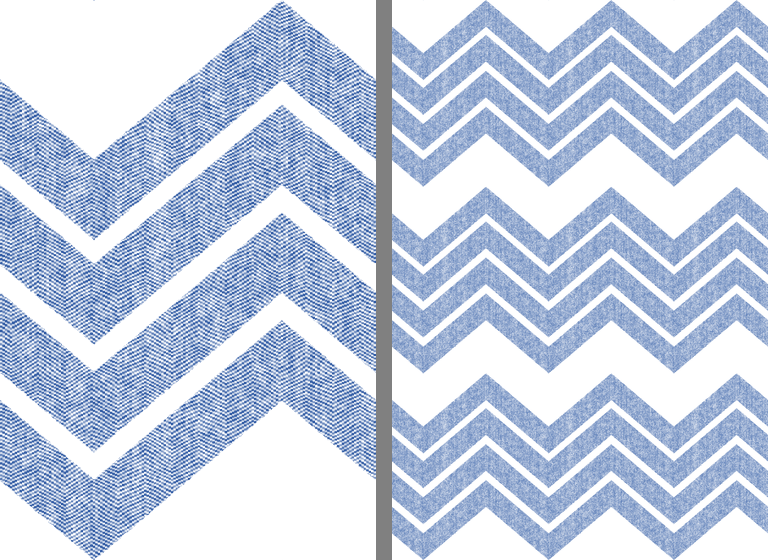
Left, the tile; right, the same tile 3 across and 3 down.
A Shadertoy shader for this pattern:

```glsl
// Four blue herringbone-cloth chevron bands on white, tiling both ways
#define BANDS 4
#define RISE 0.285         // chevron height
#define THICKNESS 0.143    // band height, measured vertically
#define PITCH 0.1927       // band spacing
#define FIRST_GAP_CUT 0.006
#define THREADS 154.0      // warp threads across
#define ROWS 140.0         // twill ridges down
#define RIB 22.0           // threads per herringbone period, divides THREADS
#define SPINE 81.0         // thread at one herringbone peak
#define WEAR 0.22
#define INK vec3(0.18, 0.35, 0.64)
#define PAPER vec3(1.0)

float hash(vec2 p) {
    vec3 q = fract(p.xyx * 0.1031);
    q += dot(q, q.yzx + 33.33);
    return fract((q.x + q.y) * q.z);
}

// Dot product of a wrapped lattice gradient with the offset from its corner
float corner(vec2 cell, vec2 offset, vec2 period) {
    float angle = 6.2832 * hash(mod(cell, period) + 7.0);
    return dot(vec2(cos(angle), sin(angle)), offset);
}

// Gradient noise that repeats after a whole number of cells
float noise(vec2 uv, vec2 period) {
    vec2 p = uv * period, i = floor(p), f = p - i;
    vec2 s = f * f * f * (f * (f * 6.0 - 15.0) + 10.0);
    vec2 e = vec2(1.0, 0.0);
    float low = mix(corner(i, f, period), corner(i + e, f - e, period), s.x);
    float high = mix(corner(i + e.yx, f - e.yx, period),
                     corner(i + 1.0, f - 1.0, period), s.x);
    return mix(low, high, s.y);
}

// Tone of one warp thread: dashes shifted by a third of a ridge per thread
float threadTone(float thread, float y, float wander) {
    float fold = abs(mod(thread - SPINE + 0.5 * RIB, RIB) - 0.5 * RIB);
    float phase = y * ROWS + fold / 3.0 + wander;
    vec2 dash = mod(vec2(thread, floor(phase)), vec2(THREADS, ROWS));
    float depth = mix(0.6, 1.1, hash(dash + 3.0));
    float streak = 0.14 * (hash(vec2(dash.x, 211.0)) - 0.5);
    return 0.93 + streak - depth * (0.5 - 0.5 * cos(6.2832 * phase));
}

// Herringbone cloth: neighbouring threads blended over one pixel, then worn
float clothTone(vec2 uv, float grain) {
    float x = uv.x * THREADS;
    float seam = floor(x + 0.5);
    float blend = clamp((x - seam) * iResolution.x / THREADS + 0.5, 0.0, 1.0);
    float wander = 0.7 * noise(uv, vec2(14.0, 20.0));
    float tone = mix(threadTone(seam - 1.0, uv.y, wander),
                     threadTone(seam, uv.y, wander), blend);
    float blotch = noise(uv, vec2(20.0, 34.0)) + noise(uv, vec2(56.0, 60.0));
    return clamp(tone + WEAR * (0.7 * blotch + 1.3 * grain), 0.0, 1.0);
}

// Coverage of the zigzag bands, with slightly frayed edges
float bandCover(vec2 uv, float grain) {
    float zigzag = 2.0 * abs(fract(uv.x - 0.25) - 0.5);
    float down = 1.0 - uv.y - RISE * zigzag + 0.003 * grain;
    float pixel = length(vec2(4.0 * RISE / iResolution.x, 1.0 / iResolution.y));
    float cover = 0.0;
    for (int k = 0; k < BANDS; k++) {
        float top = float(k) * PITCH - (k > 0 ? FIRST_GAP_CUT : 0.0);
        float away = abs(fract(down - top - 0.5 * THICKNESS + 0.5) - 0.5);
        cover = max(cover, clamp(0.5 + (0.5 * THICKNESS - away) / pixel, 0.0, 1.0));
    }
    return cover;
}

void mainImage(out vec4 fragColor, in vec2 fragCoord) {
    vec2 uv = fragCoord / iResolution.xy;
    float grain = noise(uv, vec2(130.0, 190.0));
    vec3 cloth = mix(INK, PAPER, clothTone(uv, grain));
    fragColor = vec4(mix(PAPER, cloth, bandCover(uv, grain)), 1.0);
}
```
